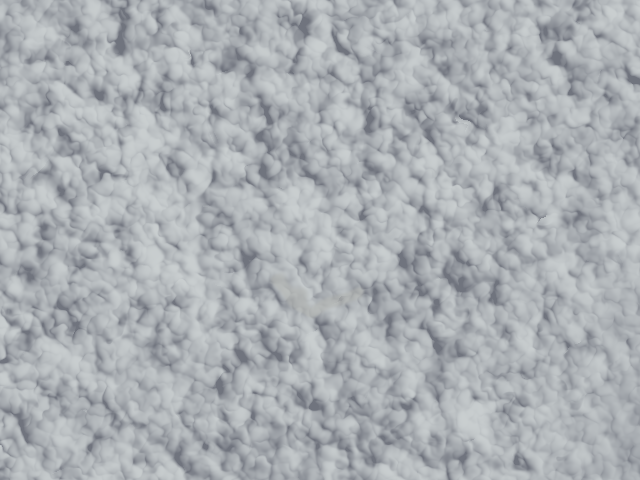
A Shadertoy shader for this texture:

```glsl
// Draws coarse, crumbly snow lit softly from the upper right.

const vec3 SHADOW_BLUE = vec3(0.44, 0.455, 0.495);
const vec3 LIT_SNOW = vec3(0.77, 0.79, 0.797);
const vec3 CREAM = vec3(0.705, 0.715, 0.705);
const vec2 LIGHT_DIR = vec2(0.86, 0.51);
const float MEAN_HEIGHT = 0.69;

vec3 hash3(vec2 cell) {
    vec3 v = fract(cell.xyx * vec3(0.1031, 0.1030, 0.0973));
    v += dot(v, v.yxz + 33.33);
    return fract((v.xxy + v.yzz) * v.zyx);
}

float valueNoise(vec2 p) {
    vec2 cell = floor(p);
    vec2 f = fract(p);
    f = f * f * (3.0 - 2.0 * f);
    float low = mix(hash3(cell).x, hash3(cell + vec2(1.0, 0.0)).x, f.x);
    float high = mix(hash3(cell + vec2(0.0, 1.0)).x, hash3(cell + 1.0).x, f.x);
    return mix(low, high, f.y);
}

mat2 rotation(float angle) {
    float c = cos(angle);
    float s = sin(angle);
    return mat2(c, s, -s, c);
}

vec2 warp(vec2 p, float amount) {
    vec2 bend = vec2(valueNoise(p * 1.7), valueNoise(p * 1.7 + 41.3));
    return p + amount * (bend - 0.5);
}

// Packed lumps, one per cell, softly joined: x is height, y is own shade
vec2 packedLumps(vec2 p, float sharpness) {
    vec2 home = floor(p);
    float sum = 0.0;
    float shadeSum = 0.0;
    for (int y = -1; y <= 1; y++) {
        for (int x = -1; x <= 1; x++) {
            vec2 cell = home + vec2(x, y);
            vec3 place = hash3(cell);
            vec3 shape = hash3(cell + 71.7);
            vec2 offset = p - cell - mix(vec2(0.1), vec2(0.9), place.xy);
            vec2 local = rotation(6.2832 * shape.x) * offset * vec2(1.0);
            local *= vec2(1.25, 0.8);
            float radius = mix(0.42, 0.85, shape.y);
            float lift = 0.4 * place.z;
            float weight = exp(sharpness * (lift + radius - 0.6 * dot(local, local) / radius));
            sum += weight;
            shadeSum += weight * (shape.z - 0.5);
        }
    }
    return vec2(log(sum) / sharpness, shadeSum / sum);
}

// Signed tone of one lump size: slope to the light, hollows and own shade
float lumpTone(vec2 p, float density, float angle, float seed) {
    mat2 turn = rotation(angle);
    vec2 q = warp(turn * p * density + seed, 0.6);
    vec2 lump = packedLumps(q, 9.0);
    float slope = lump.x - packedLumps(q + turn * LIGHT_DIR * 0.26, 9.0).x;
    return 0.72 * slope + 0.32 * (lump.x - MEAN_HEIGHT) + 0.3 * lump.y;
}

float segmentDistance(vec2 p, vec2 a, vec2 b) {
    vec2 ab = b - a;
    float t = clamp(dot(p - a, ab) / dot(ab, ab), 0.0, 1.0);
    return length(p - a - t * ab);
}

void mainImage(out vec4 fragColor, in vec2 fragCoord) {
    vec2 p = fragCoord / iResolution.y;

    // Large clods, medium crumbs and small grains
    float relief = 0.65 * lumpTone(p, 13.0, 0.5, 3.1)
                 + 1.0 * lumpTone(p, 26.0, 1.2, 17.4)
                 + 0.75 * lumpTone(p, 46.0, 2.1, 52.8);

    // Uneven roughness, calmer towards the lower right
    float calm = smoothstep(1.0, 1.4, p.x) * smoothstep(0.75, 0.4, p.y);
    float roughness = mix(0.85, 1.2, valueNoise(p * 4.0 + 9.0)) * (1.0 - 0.4 * calm);
    relief *= roughness;

    // Broad drifts and faint powder
    relief += 0.12 * (valueNoise(p * 5.0 + 23.0) - 0.5);
    relief += 0.06 * (valueNoise(p * 95.0) - 0.5) - 0.05 * calm;

    // Scattered shadowed pits between clods
    float pit = valueNoise(warp(p * 17.0, 1.2) + 64.0);
    relief -= 0.25 * smoothstep(0.82, 0.97, pit);

    // Highlights roll off while hollows deepen
    float tone = 0.70 + relief - 0.7 * relief * relief;
    vec3 color = mix(SHADOW_BLUE, LIT_SNOW, clamp(tone, 0.0, 1.05));

    // Pale forked twig half buried in the snow
    vec2 bent = p + 0.02 * (valueNoise(p * 25.0) - 0.5);
    vec2 fork = vec2(0.65, 0.35);
    float twig = min(segmentDistance(bent, fork, vec2(0.58, 0.42)),
                     segmentDistance(bent, fork, vec2(0.75, 0.395)));
    color = mix(color, CREAM, 0.65 * smoothstep(0.017, 0.006, twig));

    fragColor = vec4(color, 1.0);
}
```
